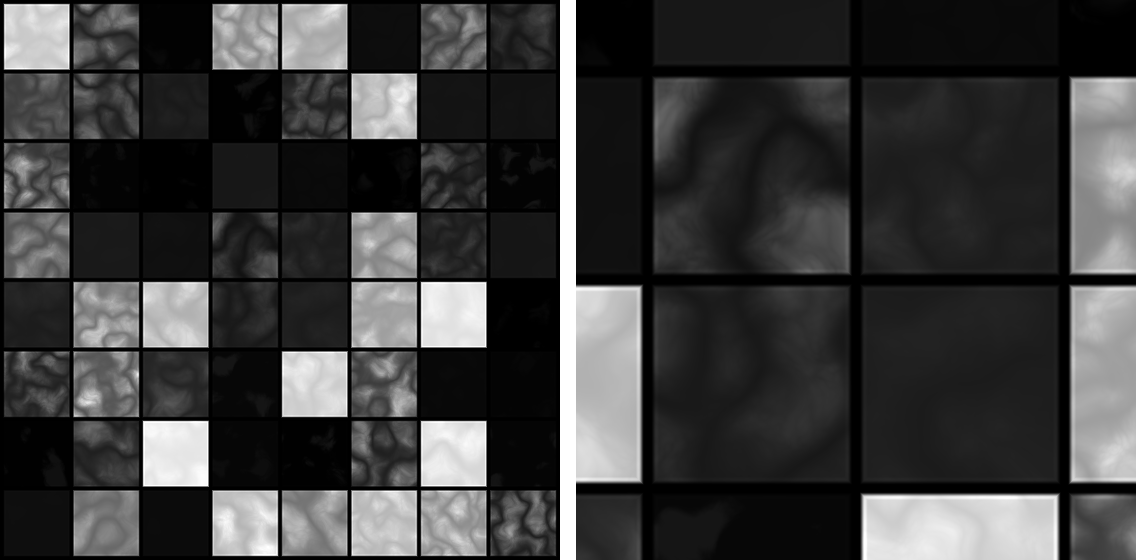
Left: the whole. Right: its middle third, enlarged.
Give the GLSL for this texture map, as a Shadertoy shader.

```glsl
// An 8 by 8 sheet of small grey height maps separated by thin black gaps.
// A bit-mixing permutation spreads the tile levels over the sheet, and folded
// gradient noise carves branching dark valleys into each tile.

vec2 hash2(vec2 p) {
    vec3 q = fract(p.xyx * vec3(0.1031, 0.1030, 0.0973));
    q += dot(q, q.yzx + 33.33);
    return fract((q.xx + q.yz) * q.zy);
}

float cornerSlope(vec2 corner, vec2 offset) {
    return dot(hash2(corner) * 2.0 - 1.0, offset);
}

float gradientNoise(vec2 p) {
    vec2 i = floor(p), f = p - i;
    vec2 u = f * f * f * (f * (f * 6.0 - 15.0) + 10.0);
    vec2 e = vec2(1.0, 0.0);
    return mix(mix(cornerSlope(i, f), cornerSlope(i + e, f - e), u.x),
               mix(cornerSlope(i + e.yx, f - e.yx), cornerSlope(i + e.xx, f - e.xx), u.x), u.y);
}

// Creases at the zero lines of the noise are valleys; finer gullies fade out
// on the valley floors so that they read as side branches.
float erodedHeight(vec2 p) {
    p += 0.35 * vec2(gradientNoise(p * 1.7 + 9.2), gradientNoise(p * 1.7 + 41.6));
    float height = 0.0, amplitude = 1.0, slope = 1.0;
    for (int octave = 0; octave < 5; octave++) {
        float n = gradientNoise(p);
        height += amplitude * slope * 2.0 * sqrt(n * n + 0.0006);
        slope = clamp(height * 1.6, 0.0, 1.0);
        amplitude *= 0.52;
        p = mat2(1.52, 1.14, -1.14, 1.52) * p + 17.3;
    }
    return height;
}

// Visits every rank from 0 to 63 exactly once over the sheet.
float tileRank(ivec2 tile) {
    int k = tile.x + 8 * tile.y;
    for (int i = 0; i < 3; i++) {
        k = (k * 29 + 11) & 63;
        k ^= k >> 3;
    }
    return (float(k) + 0.5) / 64.0;
}

void mainImage(out vec4 fragColor, in vec2 fragCoord) {
    // Tiles are 64 units wide with gaps of 4, on a sheet of 548 units
    vec2 grid = (fragCoord / iResolution.xy * 548.0 - 2.0) / 68.0;
    vec2 tile = clamp(floor(grid), 0.0, 7.0);
    vec2 local = grid - tile - 0.5;

    // Base level: many dark tiles, fewer middle greys, a group of light ones
    float rank = tileRank(ivec2(tile));
    float level = 0.75 * rank * rank + 0.2 * smoothstep(0.6, 0.85, rank);

    // Relief is strongest on middle greys and nearly flat on dark tiles
    vec2 variety = hash2(tile + 5.0);
    float height = erodedHeight(local * mix(1.7, 2.8, variety.x) + tile * 37.0 + 60.0);
    float contrast = 1.5 * level * (1.0 - level) * mix(0.45, 1.1, variety.y);
    contrast *= mix(0.08, 1.0, smoothstep(0.09, 0.2, level));
    float grey = level + contrast * (height - 0.55);

    // Faint peaks on the almost black tiles
    grey += 0.09 * variety.y * smoothstep(0.6, 1.2, height) * (1.0 - smoothstep(0.02, 0.04, level));

    // Bright rim just inside each tile, then the soft edge to the gap
    float inset = (32.0 / 68.0 - max(abs(local.x), abs(local.y))) * 68.0 / 548.0;
    float blur = max(0.0016, 1.0 / iResolution.y);
    grey *= 1.0 + 0.14 * (1.0 - smoothstep(0.0018, 0.0036, inset));
    grey *= smoothstep(-blur, blur, inset);
    fragColor = vec4(vec3(clamp(grey, 0.0, 1.0)), 1.0);
}
```
